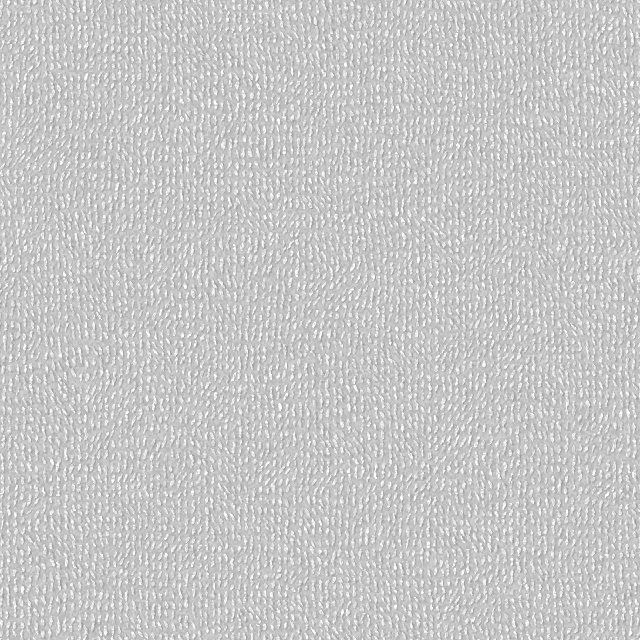
Reproduce this texture procedurally as a three.js fragment shader.

```glsl
// Pale grey embossed surface covered with small upright, leaning white grains.
varying vec2 vUv;

const vec2 CELL = vec2(0.0106, 0.0152);
const vec2 GRAIN_RADIUS = vec2(0.0023, 0.0061);
const vec2 HALO_RADIUS = vec2(0.0050, 0.0080);
const vec2 SHADOW_OFFSET = vec2(0.0023, -0.0010);
const float EDGE = 0.0008;

const float MEAN_GREY = 0.785;
const float GRAIN_LIFT = 0.180;
const float SHADOW_DROP = 0.095;
const float HALO_DROP = 0.130;

float hash(vec2 p) {
  vec3 q = fract(vec3(p.xyx) * 0.1031);
  q += dot(q, q.yzx + 33.33);
  return fract((q.x + q.y) * q.z);
}

vec2 hash2(vec2 p) {
  return vec2(hash(p + 17.0), hash(p + 71.0));
}

float noise(vec2 p) {
  vec2 i = floor(p);
  vec2 f = fract(p);
  vec2 u = f * f * (3.0 - 2.0 * f);
  float low = mix(hash(i), hash(i + vec2(1.0, 0.0)), u.x);
  float high = mix(hash(i + vec2(0.0, 1.0)), hash(i + 1.0), u.x);
  return mix(low, high, u.y);
}

// Slight drift of the columns, stronger waving of the rows
vec2 warp(vec2 p) {
  vec2 broad = vec2(noise(p * 7.0 + 5.0), noise(p * 8.0 + 40.0)) - 0.5;
  float wave = noise(p * 24.0 + 130.0) - 0.5;
  return p + broad * vec2(0.012, 0.026) + vec2(0.0, wave * 0.009);
}

// Approximate signed distance to an ellipse
float ellipse(vec2 p, vec2 radius) {
  float k = length(p / radius);
  float slope = length(p / (radius * radius));
  return k * (k - 1.0) / max(slope, 1.0);
}

float coverage(float dist, float softness) {
  return 1.0 - smoothstep(-softness, softness, dist);
}

// Grain coverage in x, shadow in y, wide halo of equal volume in z
vec3 grains(vec2 p, vec2 ragged, float lean) {
  vec2 home = floor(p / CELL);
  vec3 cover = vec3(0.0);
  for (int j = -1; j <= 1; j++) {
    for (int i = -1; i <= 1; i++) {
      vec2 id = home + vec2(float(i), float(j));
      vec2 jitter = (hash2(id) - 0.5) * vec2(0.28, 0.48);
      vec2 d = p - (id + 0.5 + jitter) * CELL;
      float tilt = lean + (hash(id + 203.0) - 0.5) * 0.6;
      d.x -= tilt * d.y;
      vec2 radius = GRAIN_RADIUS * mix(vec2(0.80), vec2(1.12), hash2(id + 311.0));
      float strength = mix(0.75, 1.0, hash(id + 419.0));
      vec2 s = d + ragged - SHADOW_OFFSET;
      vec2 h = d / HALO_RADIUS;
      float volume = radius.x * radius.y / (HALO_RADIUS.x * HALO_RADIUS.y);
      float light = coverage(ellipse(d + ragged, radius), EDGE);
      float shade = coverage(ellipse(s, radius), EDGE * 1.3);
      cover += vec3(light, shade, volume * exp(-dot(h, h))) * strength;
    }
  }
  return min(cover, vec3(1.0));
}

void main() {
  float lean = (noise(vUv * 20.0 + 60.0) - 0.5) * 0.9;
  vec2 ragged = vec2(noise(vUv * 340.0), noise(vUv * 340.0 + 500.0)) - 0.5;
  vec3 cover = grains(warp(vUv), ragged * vec2(0.0024, 0.0030), lean);

  // Fine relief on the ground and speckles inside the grains
  float fine = noise(vUv * vec2(450.0, 360.0) + 700.0) - 0.5;
  float speckle = noise(vUv * 480.0 + 900.0) - 0.5;

  float grey = MEAN_GREY - HALO_DROP * cover.z;
  grey -= SHADOW_DROP * cover.y * (1.0 - cover.x);
  grey += GRAIN_LIFT * cover.x;
  grey += mix(fine * 0.12, speckle * 0.30, cover.x);
  gl_FragColor = vec4(vec3(clamp(grey, 0.0, 1.0)), 1.0);
}
```
